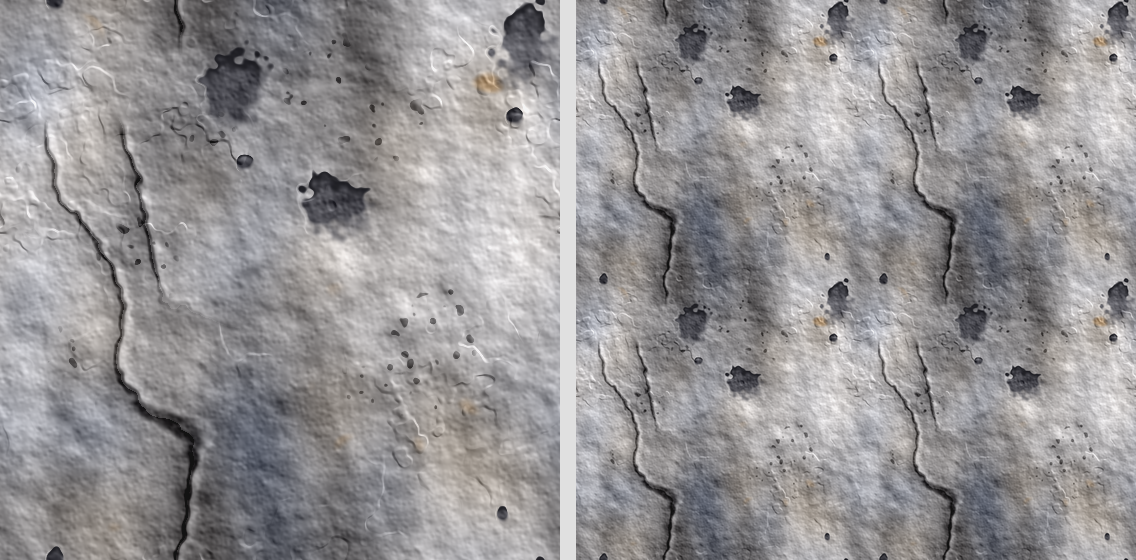
Left: one tile. Right: repeated 2 by 2.
Give the GLSL for this texture, as a WebGL 1 fragment shader.

```glsl
precision highp float;
uniform vec2 u_resolution;

vec3 hash(vec2 cell, float seed) {
  vec3 p = vec3(dot(cell, vec2(127.1, 311.7)), dot(cell, vec2(269.5, 183.3)), dot(cell, vec2(419.2, 371.9)));
  return fract(sin(p + seed * 17.3) * 43758.5);
}

// Cellular noise that wraps: one soft bump or dent per cell, n cells per tile
float lumps(vec2 uv, vec2 n, float seed) {
  vec2 p = uv * n;
  float sum = 0.0;
  for (int j = -1; j <= 1; j++) {
    for (int i = -1; i <= 1; i++) {
      vec2 cell = floor(p) + vec2(float(i), float(j));
      vec3 rnd = hash(floor(mod(cell + 0.5, n)), seed);
      vec2 d = cell + rnd.xy - p;
      float k = max(0.0, 1.0 - dot(d, d));
      sum += (2.0 * rnd.z - 1.0) * k * k * k;
    }
  }
  return sum;
}

// Grain in octaves plus broken ledges, large and small
float relief(vec2 uv) {
  float h = 0.0;
  float n = 9.0;
  for (int i = 0; i < 5; i++) {
    h += lumps(uv, vec2(n), float(i)) / n;
    n *= 2.0;
  }
  float wobble = 0.35 * lumps(uv, vec2(31.0), 6.0) + 0.15 * lumps(uv, vec2(67.0), 9.0);
  float ledge = smoothstep(-0.07, 0.07, lumps(uv, vec2(7.0, 6.0), 7.0) + wobble);
  float flake = smoothstep(-0.1, 0.1, lumps(uv, vec2(19.0, 15.0), 10.0) + wobble);
  h += 0.035 * ledge * smoothstep(0.0, 0.5, lumps(uv, vec2(5.0), 8.0));
  return h + 0.025 * flake * smoothstep(0.0, 0.5, lumps(uv, vec2(8.0), 22.0));
}

// Crack paths: x for the distance t below the start
float mainCrack(float t) {
  return 0.085 + 0.13 * smoothstep(0.05, 0.35, t) + 0.13 * smoothstep(0.46, 0.6, t)
    - 0.02 * smoothstep(0.62, 0.8, t);
}

float sideCrack(float t) {
  return 0.212 + 0.24 * t + 0.15 * smoothstep(0.32, 0.42, t);
}

// Dark gap, shadow on the left, lit rim on the right
float crackTone(float d, float width) {
  float gap = 1.0 - smoothstep(width * 0.3, width, abs(d));
  float shadow = d < 0.0 ? exp(d * 38.0) : 0.0;
  float rim = exp(-pow((d - width - 0.004) / 0.006, 2.0));
  return 0.12 * rim - 0.3 * gap - 0.18 * shadow;
}

void main() {
  vec2 uv = gl_FragCoord.xy / u_resolution;

  // Broad stains and vertical streaks
  float tone = 0.6 + 0.095 * cos(6.28319 * (uv.x - 0.96)) + 0.06 * cos(6.28319 * (uv.y - 0.6));
  tone += 0.09 * lumps(uv, vec2(4.0, 3.0), 11.0) + 0.12 * lumps(uv, vec2(11.0, 3.0), 12.0);
  tone += 0.07 * lumps(uv, vec2(15.0, 11.0), 13.0) + 0.05 * lumps(uv, vec2(37.0), 23.0);

  // Light from the upper right
  float slope = relief(uv) - relief(uv + vec2(0.0012, 0.0016));
  tone += clamp(slope * 16.0, -0.3, 0.26);

  // Long cracks with a dim trough between them
  float t = fract(0.8 - uv.y);
  float ragged = 0.008 * lumps(uv, vec2(19.0), 14.0) + 0.006 * lumps(uv, vec2(53.0), 15.0);
  float mainSlope = (mainCrack(t + 0.01) - mainCrack(t)) * 100.0;
  float sideSlope = (sideCrack(t + 0.01) - sideCrack(t)) * 100.0;
  float dMain = (uv.x - mainCrack(t)) / sqrt(1.0 + mainSlope * mainSlope) + ragged;
  float dSide = (uv.x - sideCrack(t)) / sqrt(1.0 + sideSlope * sideSlope) + ragged;
  float start = smoothstep(0.0, 0.06, t);
  float mainFade = start * (1.0 - smoothstep(0.8, 0.92, t));
  float sideFade = start * (1.0 - smoothstep(0.26, 0.41, t));
  float hollow = exp(-pow((t - 0.57) / 0.05, 2.0));
  tone += mainFade * crackTone(dMain, 0.007 + 0.022 * hollow);
  tone += sideFade * crackTone(dSide, 0.007);
  tone -= 0.08 * sideFade * smoothstep(0.0, 0.02, dMain) * (1.0 - smoothstep(-0.01, 0.0, dSide));

  // Small dark chips in groups
  float chips = smoothstep(0.6, 0.8, lumps(uv, vec2(59.0), 16.0) + 0.4 * lumps(uv, vec2(97.0), 24.0));
  tone -= 0.3 * chips * smoothstep(0.3, 0.6, lumps(uv, vec2(6.0), 17.0));

  // Warm and cool tints, rare rust
  float warm = lumps(uv, vec2(7.0, 5.0), 18.0);
  vec3 color = vec3(tone) + vec3(0.004, -0.004, 0.002) + vec3(0.025, 0.002, -0.035) * warm;
  float rust = smoothstep(0.5, 0.9, lumps(uv, vec2(13.0, 17.0), 19.0)) * smoothstep(0.3, 0.6, warm);
  color += rust * vec3(0.02, -0.06, -0.16);

  // Pits: blue-grey floor, black under the upper lip, soft lower edge
  for (int i = 0; i < 7; i++) {
    float k = float(i);
    vec2 center = vec2(0.42, 0.84) + k * vec2(0.18, -0.21) + 0.5 * k * (k - 1.0) * vec2(0.16, 0.5);
    float radius = i < 3 ? 0.056 : 0.015;
    vec2 v = (fract(uv - center + 0.5) - 0.5) / radius;
    v.y *= mix(0.8, 1.2, fract(k * 0.5));
    float r = length(v) + 0.3 * lumps(uv, vec2(23.0), 20.0) + 0.3 * lumps(uv, vec2(61.0), 21.0);
    float soft = mix(0.1, 0.7, smoothstep(0.3, -0.9, v.y - 0.4 * v.x));
    float pit = 1.0 - smoothstep(1.0 - soft, 1.0 + 0.3 * soft, r);
    float lip = pit * smoothstep(0.45, 0.9, r) * smoothstep(0.1, 0.6, v.y);
    float glint = exp(-pow((r - 1.12) / 0.06, 2.0)) * smoothstep(0.75, 1.0, -v.x);
    vec3 pitFloor = vec3(0.26, 0.26, 0.29) + 17.0 * clamp(slope, -0.012, 0.015);
    color = mix(color, pitFloor, 0.9 * pit);
    color = mix(color, vec3(0.1, 0.1, 0.12), 0.85 * lip) + 0.12 * glint;
  }

  gl_FragColor = vec4(clamp(color, 0.07, 0.96), 1.0);
}
```
